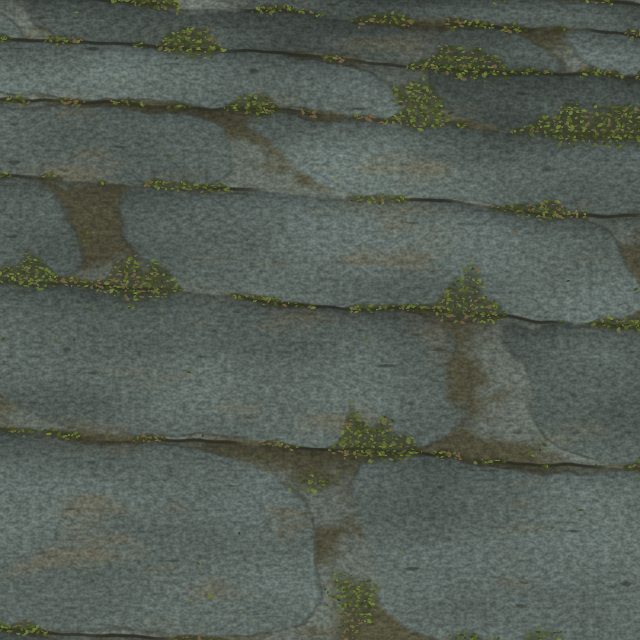
Give the GLSL for this texture, as a three.js fragment shader.

```glsl
varying vec2 vUv;

// Layout of the receding paving
const float HORIZON = 0.194;
const float FIRST_ROW = 0.2526;
const float ROW_GROWTH = 1.36;
const float ROW_SLOPE = 0.065;
const float SLAB_WIDTH = 0.85;
const float JOINT_HALF = 0.04;
const float FIRST_JOINT = 0.64;
const float STAGGER = 0.24;

// Surface and plants
const float GRAIN = 0.25;
const float BROAD_SHADE = 0.22;
const float TUFT_HEIGHT = 0.055;
const float MOSS_HEIGHT = 0.009;
const vec2 LEAF_CELL = vec2(0.021, 0.015);
const int LEAF_LAYERS = 7;

const vec3 SLAB_DARK = vec3(0.255, 0.280, 0.258);
const vec3 SLAB_LIGHT = vec3(0.385, 0.430, 0.412);
const vec3 MORTAR_GREY = vec3(0.385, 0.415, 0.385);
const vec3 MORTAR_BROWN = vec3(0.310, 0.305, 0.235);
const vec3 STAIN = vec3(0.410, 0.390, 0.310);
const vec3 CRACK = vec3(0.150, 0.155, 0.125);
const vec3 SOIL = vec3(0.200, 0.210, 0.130);
const vec3 LEAF_DARK = vec3(0.210, 0.235, 0.120);
const vec3 LEAF_BRIGHT = vec3(0.460, 0.530, 0.230);
const vec3 STRAW = vec3(0.450, 0.370, 0.270);

float hash(vec2 p) {
  p = fract(p * vec2(0.1031, 0.1137));
  p += dot(p, p.yx + 33.33);
  return fract((p.x + p.y) * p.x * 7.13);
}

vec2 gradientAt(vec2 cell) {
  float angle = 6.2832 * hash(cell + 17.0);
  return vec2(cos(angle), sin(angle));
}

float gradientNoise(vec2 p) {
  vec2 i = floor(p), f = fract(p);
  vec2 u = f * f * f * (f * (f * 6.0 - 15.0) + 10.0);
  vec2 e = vec2(1.0, 0.0);
  float low = mix(dot(gradientAt(i), f), dot(gradientAt(i + e), f - e), u.x);
  float high = mix(dot(gradientAt(i + e.yx), f - e.yx), dot(gradientAt(i + 1.0), f - 1.0), u.x);
  return mix(low, high, u.y);
}

float fbm(vec2 p) {
  float sum = 0.0, amp = 1.0;
  for (int i = 0; i < 4; i++) {
    sum += amp * gradientNoise(p);
    p = p * 2.03 + 11.7;
    amp *= 0.55;
  }
  return sum;
}

// x: row coordinate, y: row height, z: distance to side joint, w: slab seed
vec4 paving(vec2 uv) {
  float wobble = 0.014 * gradientNoise(uv * vec2(4.0, 3.0)) + 0.005 * gradientNoise(uv * vec2(22.0, 14.0));
  float depth = max(1.0 - uv.y - ROW_SLOPE * uv.x + wobble + HORIZON, 0.01);
  float row = log(depth / FIRST_ROW) / log(ROW_GROWTH);
  float id = floor(row);
  float x = uv.x - FIRST_JOINT + STAGGER * id - 0.08 * (fract(row) - 0.5) + 4.0 * wobble;
  x /= SLAB_WIDTH;
  float joint = (fract(x + 0.5) - 0.5) * SLAB_WIDTH;
  return vec4(row, depth * log(ROW_GROWTH), joint, hash(vec2(floor(x) + 31.0, id + 53.0)));
}

// Rounded slab outline, negative inside
float slabDistance(vec4 g, vec2 uv) {
  vec2 p = vec2((0.5 * SLAB_WIDTH - abs(g.z)) * 0.45, (fract(g.x) - 0.5) * g.y);
  vec2 halfSize = vec2((0.5 * SLAB_WIDTH - JOINT_HALF) * 0.45, 0.48 * g.y);
  float radius = 0.28 * g.y;
  vec2 q = abs(p) - halfSize + radius;
  float box = length(max(q, 0.0)) + min(max(q.x, q.y), 0.0) - radius;
  return box + 0.022 * gradientNoise(uv * vec2(5.0, 9.0)) + 0.004 * gradientNoise(uv * 45.0);
}

// Plant cover along row lines and side joints
float plantCover(vec2 uv) {
  vec4 g = paving(uv);
  float line = floor(g.x + 0.5);
  float up = (line - g.x) * g.y;
  float clump = gradientNoise(vec2(uv.x * 6.0, line * 5.37 + 2.4)) + 0.25 * (uv.x - 0.5);
  float moss = gradientNoise(vec2(uv.x * 15.0, line * 3.71 + 9.2));
  float ragged = 1.0 + 0.9 * gradientNoise(uv * vec2(32.0, 20.0));
  float tall = MOSS_HEIGHT * smoothstep(-0.05, 0.2, moss);
  tall = (tall + TUFT_HEIGHT * smoothstep(0.07, 0.42, clump)) * ragged;
  float band = 1.0 - smoothstep(0.5 * tall, tall + 0.001, up);
  band *= smoothstep(-0.4 * tall - 0.004, 0.0, up) * smoothstep(0.001, 0.005, tall);
  float side = 1.0 - smoothstep(0.015, 0.05, abs(g.z));
  return max(band, side * smoothstep(0.14, 0.34, gradientNoise(uv * vec2(5.0, 9.0) + 3.0)));
}

void main() {
  vec2 uv = vUv;
  vec4 g = paving(uv);
  float below = (g.x - floor(g.x + 0.5)) * g.y;
  float edge = slabDistance(g, uv);

  // Stone and mortar
  float tone = 0.54 + 0.7 * (g.w - 0.5) + 0.5 * fbm(uv * vec2(3.0, 7.0));
  vec3 slab = mix(SLAB_DARK, SLAB_LIGHT, clamp(tone, 0.0, 1.0));
  float stain = smoothstep(0.15, 0.75, fbm(uv * vec2(4.0, 13.0) + 40.0));
  slab = mix(slab, STAIN, 0.6 * stain);
  vec3 mortar = mix(MORTAR_GREY, MORTAR_BROWN, smoothstep(-0.25, 0.2, fbm(uv * vec2(4.0, 8.0) + 70.0)));
  vec3 color = mix(mortar, slab, 1.0 - smoothstep(-0.004, 0.004, edge));
  color *= 1.0 + BROAD_SHADE * gradientNoise(uv * vec2(2.5, 4.0) + 13.0);

  // Grain, flecks, shaded edges and cracks
  float grain = gradientNoise(uv * vec2(85.0, 150.0)) + 0.9 * gradientNoise(uv * vec2(200.0, 270.0));
  color *= 1.0 + GRAIN * grain;
  color = mix(color, CRACK, 0.5 * smoothstep(0.42, 0.62, gradientNoise(uv * vec2(24.0, 85.0))));
  color *= 1.0 - 0.28 * exp(-45.0 * max(below, 0.0)) * smoothstep(0.0, 0.004, below);
  float broken = smoothstep(-0.3, 0.15, gradientNoise(uv * vec2(8.0, 6.0) + 5.0));
  color = mix(color, CRACK, 0.85 * broken * (1.0 - smoothstep(0.001, 0.004, abs(below))));
  color = mix(color, CRACK, 0.3 * broken * (1.0 - smoothstep(0.0, 0.004, abs(edge))));

  // Leaves scattered over soil
  color = mix(color, SOIL, 0.6 * plantCover(uv));
  float dryness = smoothstep(0.1, 0.4, gradientNoise(uv * vec2(5.0, 8.0) + 21.0));
  for (int i = 0; i < LEAF_LAYERS; i++) {
    float layer = float(i);
    vec2 size = LEAF_CELL * (1.0 - 0.08 * layer);
    vec2 shift = layer * vec2(0.37, 0.61) + 5.0;
    vec2 p = uv / size + shift;
    vec2 id = floor(p) + layer * 131.0;
    vec2 center = floor(p) + 0.5 + 0.4 * (vec2(hash(id), hash(id + 57.0)) - 0.5);
    float angle = 6.2832 * hash(id + 91.0);
    vec2 d = mat2(cos(angle), -sin(angle), sin(angle), cos(angle)) * (p - center);
    float radius = mix(0.24, 0.36, hash(id + 23.0));
    float leaf = 1.0 - smoothstep(radius - 0.16, radius, length(d * vec2(1.0, 1.7)));
    leaf *= step(hash(id + 73.0), 0.85 * plantCover((center - shift) * size));
    vec3 leafColor = mix(LEAF_DARK, LEAF_BRIGHT, hash(id + 37.0));
    leafColor = mix(leafColor, STRAW, step(hash(id + 11.0), 0.1 + 0.5 * dryness));
    color = mix(color, leafColor, 0.9 * leaf);
  }
  gl_FragColor = vec4(color, 1.0);
}
```
